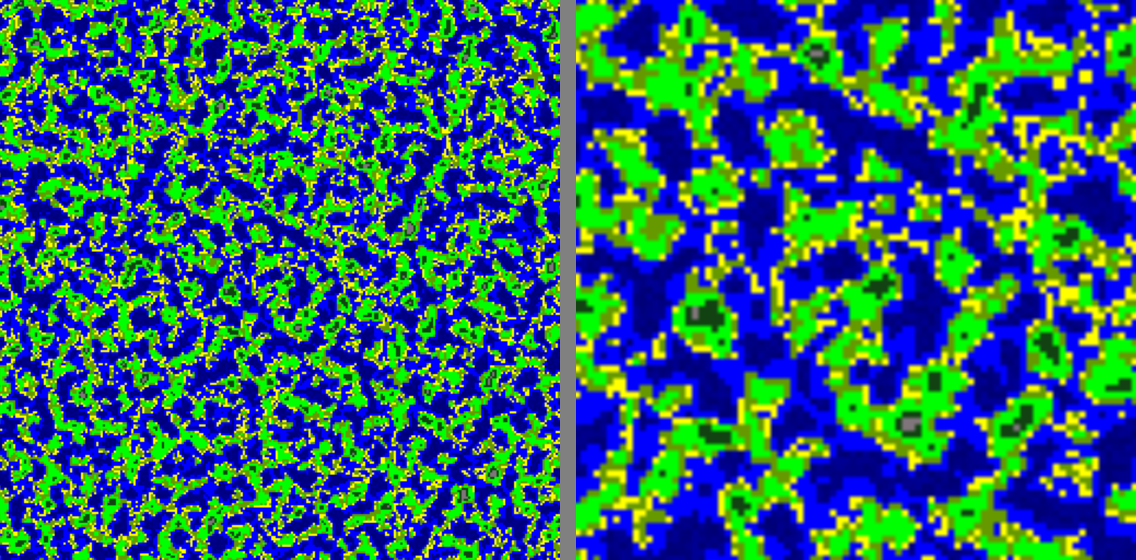
Left, the full canvas; right, a detail of the centre.
A Shadertoy shader for this texture:

```glsl
const float GRID = 256.0;   // cells across the canvas

const vec3 NAVY   = vec3(0.0, 0.0, 0.56);
const vec3 BLUE   = vec3(0.0, 0.0, 1.0);
const vec3 YELLOW = vec3(1.0, 1.0, 0.0);
const vec3 OLIVE  = vec3(0.40, 0.60, 0.0);
const vec3 GREEN  = vec3(0.0, 1.0, 0.0);
const vec3 FOREST = vec3(0.07, 0.26, 0.07);
const vec3 STONE  = vec3(0.50, 0.46, 0.48);

float hash(vec2 p) {
    vec3 q = fract(p.xyx * vec3(0.1031, 0.1030, 0.0973));
    q += dot(q, q.yzx + 33.33);
    return fract((q.x + q.y) * q.z);
}

// Contribution of one lattice corner with a random unit gradient
float corner(vec2 cell, vec2 offset) {
    float angle = 6.2832 * hash(cell);
    return dot(vec2(cos(angle), sin(angle)), offset);
}

float gradientNoise(vec2 p) {
    vec2 i = floor(p), f = p - i;
    vec2 w = f * f * (3.0 - 2.0 * f);
    vec2 e = vec2(1.0, 0.0);
    return mix(mix(corner(i, f), corner(i + e, f - e), w.x),
               mix(corner(i + e.yx, f - e.yx), corner(i + 1.0, f - 1.0), w.x), w.y);
}

vec2 rotate(vec2 p, float angle) {
    float c = cos(angle), s = sin(angle);
    return vec2(c * p.x - s * p.y, s * p.x + c * p.y);
}

// Height in units of its standard deviation; shores are rougher than peaks and pits
float terrainHeight(vec2 p) {
    float base = gradientNoise(rotate(p, 0.5) * 35.0 + 80.0)
               + 0.35 * gradientNoise(rotate(p, 1.2) * 63.0 + 190.0)
               + 0.12 * gradientNoise(p * 9.0 + 31.0);
    float detail = gradientNoise(rotate(p, 0.9) * 100.0 + 370.0);
    float roughness = 0.15 + 0.40 * exp(-10.0 * base * base);
    return (base + roughness * detail) * 4.2;
}

// Hard height bands, from deep water to bare rock
vec3 terrainColor(float height, float grain) {
    vec3 color = NAVY * mix(0.80, 1.05, grain);
    color = mix(color, BLUE,   step(-0.90, height));
    color = mix(color, YELLOW, step( 0.12, height));
    color = mix(color, OLIVE,  step( 0.45, height));
    color = mix(color, GREEN,  step( 0.98, height));
    color = mix(color, FOREST, step( 1.98, height));
    return mix(color, STONE,   step( 2.55, height));
}

vec3 cellColor(vec2 cell) {
    return terrainColor(terrainHeight((cell + 0.5) / GRID), hash(cell + 57.0));
}

void mainImage(out vec4 fragColor, in vec2 fragCoord) {
    vec2 p = fragCoord / iResolution.xy * GRID - 0.5;
    vec2 cell = floor(p);

    // Soft blend between neighbouring cells
    vec2 blend = smoothstep(0.05, 0.95, p - cell);
    vec2 e = vec2(1.0, 0.0);
    vec3 lower = mix(cellColor(cell), cellColor(cell + e), blend.x);
    vec3 upper = mix(cellColor(cell + e.yx), cellColor(cell + 1.0), blend.x);
    fragColor = vec4(mix(lower, upper, blend.y), 1.0);
}
```
